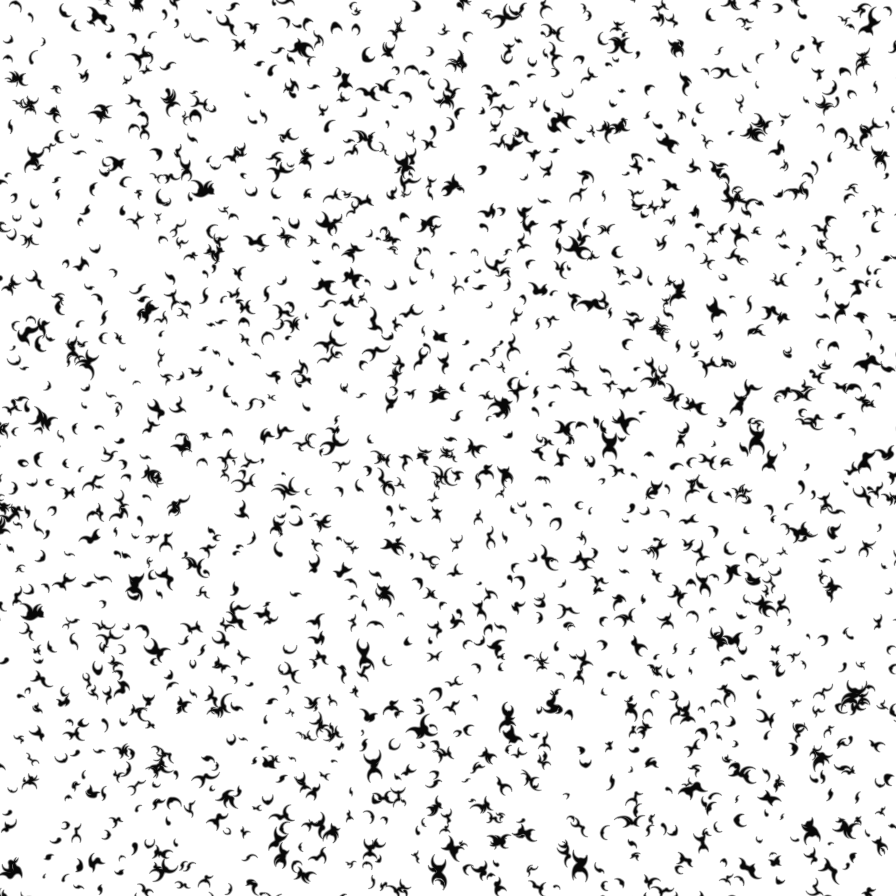
Give the GLSL for this pattern, as a WebGL 2 fragment shader.

```glsl
#version 300 es
precision highp float;
// Scattered ink marks: small tapered crescents and larger many-horned ones on white.

#define SMALL_CELLS 38.0
#define SMALL_SHARE 0.80
#define SMALL_SIZE vec2(0.0050, 0.0100)
#define LARGE_CELLS 21.0
#define LARGE_SHARE 0.60
#define LARGE_SIZE vec2(0.0080, 0.0122)
#define THICKNESS vec2(0.18, 0.33)
#define SPAN vec2(1.0, 2.2)
#define EDGE 0.0015
#define PAPER vec3(1.0)
#define INK vec3(0.03)

uniform vec2 u_resolution;
out vec4 fragColor;

const float PI = 3.14159265;
const float FAR = 1.0;

float hash(vec2 id, float channel) {
    return fract(sin(dot(id, vec2(127.1, 311.7)) + channel * 74.7) * 43758.5453);
}

float pick(vec2 range, vec2 id, float channel) {
    return mix(range.x, range.y, hash(id, channel));
}

vec2 rotate(vec2 p, float angle) {
    float c = cos(angle), s = sin(angle);
    return vec2(c * p.x + s * p.y, c * p.y - s * p.x);
}

// Smooth union, webs the joints between limbs
float blend(float a, float b, float k) {
    float h = max(k - abs(a - b), 0.0) / k;
    return min(a, b) - h * h * k * 0.25;
}

// Arc that leaves the origin along +x, curls to one side and tapers to a point
float hornDistance(vec2 p, float bend, float radius, float span, float width) {
    vec2 q = vec2(p.x, p.y * bend - radius);
    float along = clamp(atan(q.x, -q.y) / span, 0.0, 1.0);
    float angle = along * span;
    vec2 nearest = radius * vec2(sin(angle), -cos(angle));
    return length(q - nearest) - width * (1.0 - along);
}

// Horns in pairs: front end, back end, then the middle of a short trunk
float markDistance(vec2 p, float size, int horns, vec2 id) {
    float width = size * pick(THICKNESS, id, 1.0);
    float trunk = horns > 2 ? size * pick(vec2(0.2, 0.5), id, 2.0) : 0.0;
    vec2 onTrunk = vec2(clamp(p.x, -trunk, trunk), 0.0);
    float d = length(p - onTrunk) - width * 0.8;
    bool wavy = horns < 4 && hash(id, 3.0) < 0.35;

    for (int i = 0; i < horns; i++) {
        float channel = 10.0 + 5.0 * float(i);
        float side = i % 2 == 0 ? 1.0 : -1.0;
        float end = 1.0 - float(i / 2 == 1) * 2.0 - float(i / 2 == 2);
        float bend = end == 0.0 ? sign(hash(id, channel) - 0.5) : -side * end;
        if (wavy && i == 1) bend = -bend;
        float angle = side * PI * 0.5 + (hash(id, channel + 1.0) - 0.5) * 0.9;
        float radius = size * pick(vec2(0.5, 0.9), id, channel + 2.0);
        float span = pick(SPAN, id, channel + 3.0);
        vec2 local = rotate(p - vec2(end * trunk, 0.0), angle);
        d = blend(d, hornDistance(local, bend, radius, span, width), width * 0.5);
    }
    return d;
}

// One jittered mark per occupied cell, searched among the neighbours
float scatter(vec2 uv, float cells, float share, vec2 sizes, vec2 hornRange, float seed) {
    vec2 home = floor(uv * cells);
    float d = FAR;
    for (int y = -1; y <= 1; y++) {
        for (int x = -1; x <= 1; x++) {
            vec2 cell = home + vec2(x, y);
            vec2 id = cell + seed;
            if (hash(id, 4.0) > share) continue;
            vec2 center = (cell + vec2(hash(id, 5.0), hash(id, 6.0))) / cells;
            vec2 p = uv - center;
            float size = pick(sizes, id, 7.0);
            if (length(p) > size * 2.6) continue;
            int horns = int(floor(pick(hornRange, id, 8.0)));
            p = rotate(p, hash(id, 9.0) * 2.0 * PI);
            d = min(d, markDistance(p, size, horns, id));
        }
    }
    return d;
}

void main() {
    float scale = min(u_resolution.x, u_resolution.y);
    vec2 uv = gl_FragCoord.xy / scale;
    float small = scatter(uv, SMALL_CELLS, SMALL_SHARE, SMALL_SIZE, vec2(1.6, 3.7), 17.0);
    float large = scatter(uv, LARGE_CELLS, LARGE_SHARE, LARGE_SIZE, vec2(3.0, 6.7), 83.0);
    float soft = max(EDGE, 0.7 / scale);
    float ink = 1.0 - smoothstep(-soft, soft, min(small, large));
    fragColor = vec4(mix(PAPER, INK, ink), 1.0);
}
```
